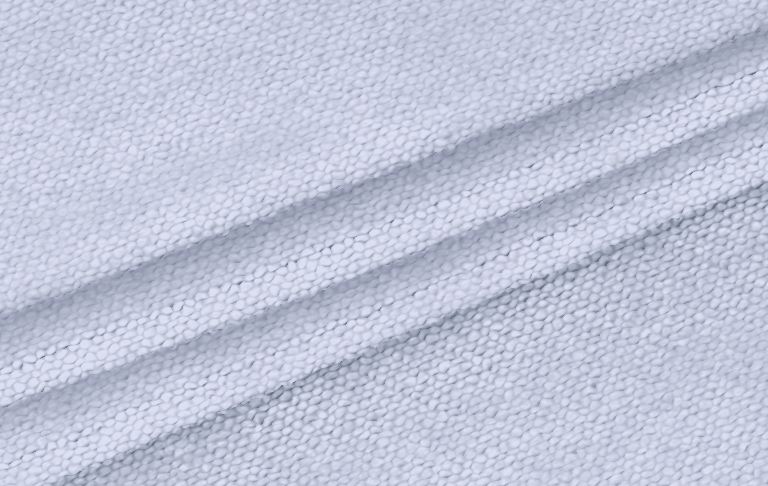
Give the GLSL for this texture, as a Shadertoy shader.

```glsl
// Pale blue knitted mesh lying in diagonal folds.
// Three fold curves layer four panels of cloth; each has a soft shadow ramp
// and a staggered lattice of uneven stitches with dark pits and fiber noise.

const vec3 DARK_YARN  = vec3(0.45, 0.48, 0.57);
const vec3 LIGHT_YARN = vec3(0.820, 0.838, 0.910);
const vec2 STITCH_SIZE = vec2(0.0260, 0.0310);  // width, height of two rows
const float WEAVE_ANGLE = 0.375;                // radians, along the folds
const float ANGLE_STEP = 0.017;                 // turn added by each panel
const vec3 FOLD_START = vec3(0.346, 0.160, -0.043);
const vec3 FOLD_SLOPE = vec3(0.378, 0.395, 0.426);
const vec3 FOLD_BOW   = vec3(0.000, -0.018, 0.000);
const vec3 SHADOW_DEPTH = vec3(0.62, 0.56, 0.42);
const vec3 SHADOW_WIDTH = vec3(0.066, 0.056, 0.028);
const vec3 PANEL_TONE = vec3(0.93, 0.93, 0.86);
const float PIT_DEPTH = 0.30;
const float FIBER = 0.20;
const float CLOTH_WIDTH = 1.58;

float hash(vec2 p) {
    vec3 q = fract(vec3(p.xyx) * 0.1031);
    q += dot(q, q.yzx + 33.33);
    return fract((q.x + q.y) * q.z);
}

float noise(vec2 p) {
    vec2 i = floor(p), f = fract(p);
    f = f * f * (3.0 - 2.0 * f);
    return mix(mix(hash(i), hash(i + vec2(1, 0)), f.x),
               mix(hash(i + vec2(0, 1)), hash(i + vec2(1, 1)), f.x), f.y);
}

vec2 rotate(vec2 p, float angle) {
    float c = cos(angle), s = sin(angle);
    return vec2(c * p.x + s * p.y, c * p.y - s * p.x);
}

float foldHeight(int i, float x) {
    float u = x / CLOTH_WIDTH;
    return FOLD_START[i] + FOLD_SLOPE[i] * x + FOLD_BOW[i] * 4.0 * u * (1.0 - u);
}

// Returns dome height, lit slope, pit darkness and a random value per stitch.
vec4 stitch(vec2 p, float angle) {
    vec2 q = rotate(p, angle);
    q += 0.010 * (vec2(noise(q * 55.0), noise(q * 55.0 + 37.0)) - 0.5);
    q /= STITCH_SIZE;
    vec2 a = fract(q) - 0.5, b = fract(q + 0.5) - 0.5;
    vec2 metric = vec2(1.0, 1.7);
    float da = length(a * metric), db = length(b * metric);
    bool first = da < db;
    vec2 cell = first ? a : b;
    vec2 id = first ? floor(q) : floor(q + 0.5) + 71.0;
    float random = hash(id + 200.0);
    float dome = 1.0 - smoothstep(0.22, 0.56, min(da, db));
    // Short dash under each stitch, deeper in some than in others
    vec2 dash = (cell - vec2(0.12, -0.27)) / vec2(0.30, 0.12);
    float pit = exp(-dot(dash, dash)) * (0.25 + 1.1 * hash(id + 431.0));
    return vec4(dome, dome * (cell.y * 1.6 - cell.x * 0.5), pit, random);
}

void mainImage(out vec4 fragColor, in vec2 fragCoord) {
    vec2 p = fragCoord / iResolution.y;
    p.x *= CLOTH_WIDTH * iResolution.y / iResolution.x;
    float aa = 1.0 / iResolution.y;
    float ragged = 0.010 * (noise(p * vec2(45.0, 20.0)) - 0.5);

    // Flat upper cloth, duller at the top and darker on its rolled lip
    float lip = p.y - foldHeight(0, p.x);
    float tone = 0.91 - 0.07 * smoothstep(0.65, 1.0, p.y);
    tone -= 0.26 * exp(-max(lip, 0.0) / 0.017);
    tone -= 0.06 * smoothstep(0.7, 1.5, p.x) * exp(-max(lip, 0.0) / 0.10);
    tone += 0.04 * exp(-pow((lip - 0.06) / 0.035, 2.0));
    float relief = 0.17 + 0.12 * exp(-max(lip, 0.0) / 0.035);
    float angle = WEAVE_ANGLE;
    float mesh = 0.0;

    // Lay each lower panel over what came before it
    for (int i = 0; i < 3; i++) {
        float wobble = 0.002 * sin(p.x * 6.2832 / STITCH_SIZE.x) + ragged;
        float below = foldHeight(i, p.x) + wobble - p.y;
        float softness = i < 2 ? 0.005 : 0.003;
        float cover = smoothstep(-softness - aa, softness + aa, below);
        float depth = max(below, 0.0);
        float center = exp(-pow((p.x - 0.85) / 0.7, 2.0));
        float ramp = exp(-pow(depth / SHADOW_WIDTH[i], 1.4));
        float panel = PANEL_TONE[i] - SHADOW_DEPTH[i] * (0.78 + 0.22 * center) * ramp;
        float panelRelief = 0.21;

        if (i < 2) {
            // Raised ridge, seam of open stitches, and turn under the next fold
            float next = p.y - foldHeight(i + 1, p.x);
            float seam = exp(-pow((next - 0.078 - ragged) / 0.008, 2.0));
            panel += 0.06 * exp(-pow((next - 0.045) / 0.028, 2.0));
            panel -= 0.22 * exp(-max(next, 0.0) / 0.012);
            panelRelief += 0.26 * seam - 0.09 * ramp;
            panelRelief += 0.10 * exp(-max(next, 0.0) / 0.02);
        } else {
            // Open mesh ground, grayest beside the fold and to the right
            panel -= 0.15 * exp(-depth / 0.13);
            panel -= 0.05 * smoothstep(0.9, 1.5, p.x);
            panel += 0.05 * smoothstep(0.15, 0.5, depth);
            panelRelief = 0.19 + 0.22 * exp(-depth / 0.12);
        }
        tone = mix(tone, panel, cover);
        relief = mix(relief, panelRelief, cover);
        if (below > 0.0) angle = WEAVE_ANGLE + ANGLE_STEP * float(i + 1);
        if (i == 2) mesh = cover * (0.3 + 0.7 * exp(-depth / 0.2));
    }

    // Knit relief, glints in the mesh, broad mottling and fine fiber
    vec4 knit = stitch(p, angle);
    vec2 weave = rotate(p, angle);
    float patchy = noise(weave * vec2(5.0, 11.0));
    float strength = relief * (0.7 + 0.6 * patchy);
    tone += strength * (knit.x - 0.55 + 0.6 * knit.y);
    tone -= PIT_DEPTH * strength / 0.20 * (knit.z - 0.12);
    tone += 0.07 * (knit.w - 0.5) + 0.07 * (patchy - 0.5);
    tone += 0.20 * mesh * smoothstep(0.62, 0.9, noise(weave * vec2(75.0, 120.0)));
    tone += FIBER * (noise(weave * vec2(110.0, 210.0)) - 0.5);

    vec3 color = mix(DARK_YARN, LIGHT_YARN, clamp(tone, -0.1, 1.12));
    color -= mesh * vec3(0.005, 0.0, 0.008);
    fragColor = vec4(color, 1.0);
}
```
